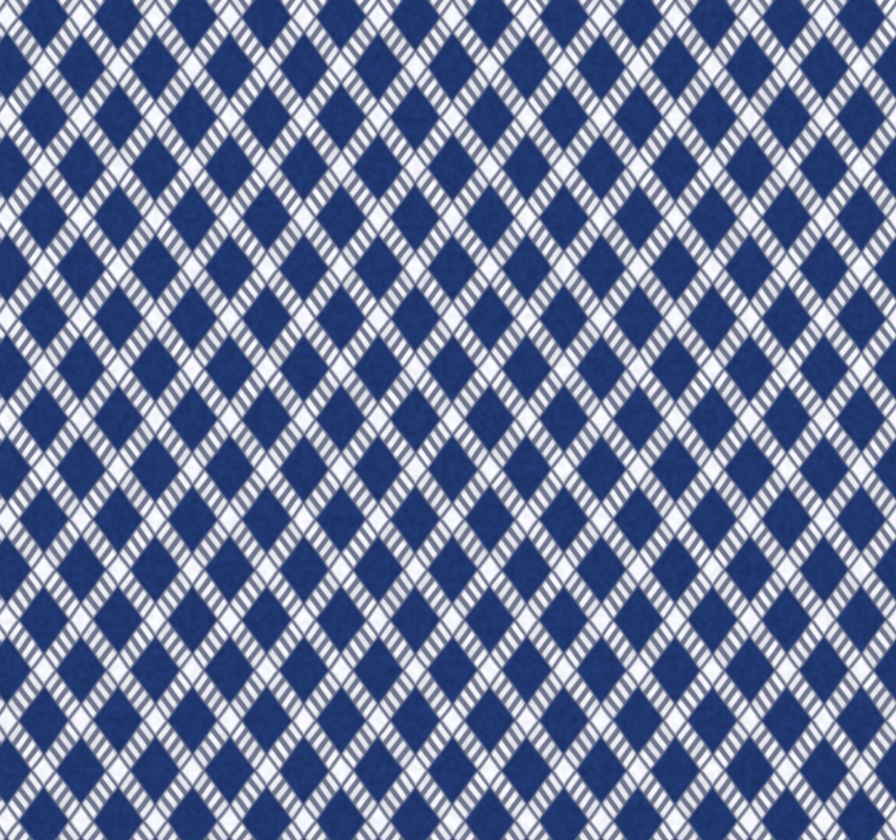
This pattern is drawn by a Shadertoy shader. Its source:

```glsl
// Navy cloth crossed by a diamond lattice of white twisted cords with bright knots.
#define REPEATS vec2(12.06, 8.36)     // diamonds across and down
#define KNOT_ORIGIN vec2(0.505, 0.621) // canvas position of one knot
#define CORD_HALF 0.165               // half cord width, in cell sides
#define KNOT_HALF 0.15                // half knot size, in cell sides
#define STRANDS 4.0                   // twists between knots (even)
#define EDGE 0.035                    // edge softness
#define WOBBLE 0.018                  // unevenness of the cords
#define GRAIN 0.075                   // mottling of the cloth
#define NAVY vec3(0.125, 0.215, 0.435)
#define GROOVE vec3(0.44, 0.46, 0.555)
#define WHITE vec3(0.965, 0.97, 0.99)

const float TAU = 6.2831853;

float hash(vec2 p) {
    vec3 q = fract(p.xyx * vec3(0.1031, 0.1030, 0.0973));
    q += dot(q, q.yzx + 33.33);
    return fract((q.x + q.y) * q.z);
}

float cornerSlope(vec2 cell, vec2 offset) {
    float angle = TAU * hash(cell);
    return dot(vec2(cos(angle), sin(angle)), offset);
}

float gradientNoise(vec2 p) {
    vec2 i = floor(p), f = fract(p);
    vec2 s = f * f * f * (f * (f * 6.0 - 15.0) + 10.0);
    vec2 e = vec2(1.0, 0.0);
    float low = mix(cornerSlope(i, f), cornerSlope(i + e.xy, f - e.xy), s.x);
    float high = mix(cornerSlope(i + e.yx, f - e.yx), cornerSlope(i + e.xx, f - e.xx), s.x);
    return mix(low, high, s.y);
}

// Brightness of the twists on one cord: across is the distance from its axis.
float cordTwists(float across, float along, float line, float soft) {
    float s = (fract(along) - 0.5) * STRANDS / (1.0 - 2.0 * KNOT_HALF);
    float ridge = smoothstep(0.05, 0.9, 0.5 - 0.5 * cos(TAU * s));
    float betweenKnots = step(abs(s), 0.5 * STRANDS);
    float body = 1.0 - smoothstep(CORD_HALF - 2.0 * soft, CORD_HALF + soft, across);
    float wear = 0.84 + 0.16 * hash(vec2(line * 17.0 + floor(along), floor(s)) + 71.0);
    return ridge * betweenKnots * body * wear;
}

void mainImage(out vec4 fragColor, in vec2 fragCoord) {
    vec2 canvas = fragCoord / iResolution.xy;
    vec2 cloth = fragCoord / iResolution.y;

    // Skewed axes: cords lie where either lattice coordinate is an integer.
    vec2 p = (canvas - KNOT_ORIGIN) * REPEATS;
    vec2 lattice = vec2(p.x + p.y, p.x - p.y);
    float soft = max(EDGE, 0.7 * max(fwidth(lattice.x), fwidth(lattice.y)));
    lattice += WOBBLE * vec2(gradientNoise(cloth * 31.0), gradientNoise(cloth * 31.0 + 57.0));
    vec2 line = floor(lattice + 0.5);
    vec2 d = abs(lattice - line);

    // Mottled ground.
    float mottle = gradientNoise(cloth * 150.0) + 0.7 * gradientNoise(cloth * 67.0 + 19.0);
    vec3 color = NAVY * (1.0 + GRAIN * vec3(2.2, 2.0, 1.7) * mottle);

    // Grey cord bodies, white twists and whole knots.
    float cover = 1.0 - smoothstep(CORD_HALF - soft, CORD_HALF + soft, min(d.x, d.y));
    float twists = max(cordTwists(d.x, lattice.y, line.x, soft),
                       cordTwists(d.y, lattice.x, line.y + 40.0, soft));
    float knot = 1.0 - smoothstep(KNOT_HALF - 1.3 * soft, KNOT_HALF + 0.5 * soft, max(d.x, d.y));
    vec3 yarn = mix(GROOVE, WHITE, max(twists, knot));
    yarn *= 1.0 + 0.05 * gradientNoise(cloth * 110.0 + 83.0);

    fragColor = vec4(mix(color, yarn, cover), 1.0);
}
```
